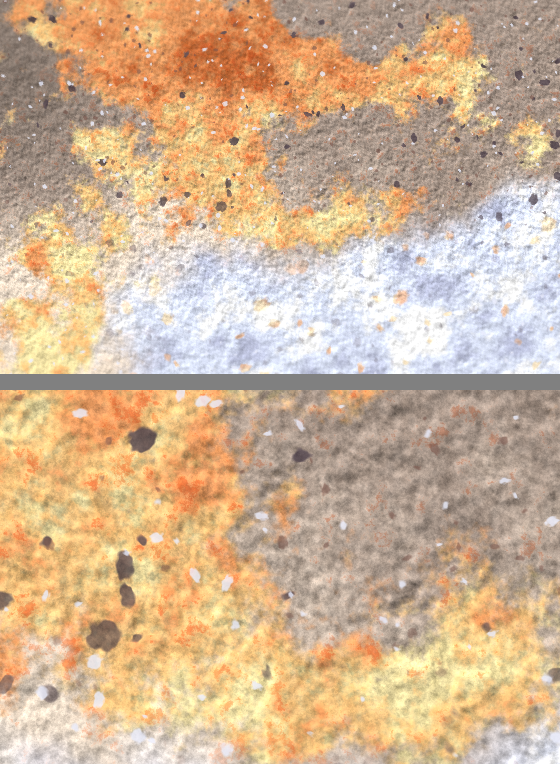
Top: the whole. Bottom: its middle third, enlarged.
A Shadertoy shader for this texture:

```glsl
float hash(vec2 p) {
    vec3 q = fract(p.xyx * 0.1031);
    q += dot(q, q.yzx + 33.33);
    return fract((q.x + q.y) * q.z);
}

float noise(vec2 p) {
    vec2 i = floor(p), f = fract(p);
    f = f * f * (3.0 - 2.0 * f);
    return mix(mix(hash(i), hash(i + vec2(1, 0)), f.x),
               mix(hash(i + vec2(0, 1)), hash(i + vec2(1, 1)), f.x), f.y);
}

// Fractal noise; a higher gain gives a rougher, sharper result
float fbm(vec2 p, float gain) {
    float sum = 0.0, total = 0.0, amp = 1.0;
    for (int i = 0; i < 6; i++) {
        sum += amp * noise(p);
        total += amp;
        amp *= gain;
        p = mat2(1.6, 1.2, -1.2, 1.6) * p + 17.3;
    }
    return sum / total;
}

float blob(vec2 p, vec2 centre, vec2 radius) {
    vec2 d = (p - centre) / radius;
    return exp(-dot(d, d));
}

// Scattered irregular fragments, at most one per cell
float chips(vec2 p, float cells, float share, float soft) {
    p *= cells;
    vec2 home = floor(p);
    float cover = 0.0;
    for (int y = -1; y <= 1; y++)
    for (int x = -1; x <= 1; x++) {
        vec2 id = home + vec2(x, y) + 40.0;
        float pick = hash(id + 7.7), turn = 6.283 * hash(id + 3.1);
        vec2 q = p + 40.0 - id - vec2(hash(id), hash(id + 51.0));
        q = mat2(cos(turn), -sin(turn), sin(turn), cos(turn)) * q;
        q.y *= 1.0 + 0.8 * hash(id + 9.4);
        float radius = mix(0.1, 0.34, pow(hash(id + 23.0), 2.0));
        float d = length(q) + 0.16 * (noise(q * 7.0 + id) - 0.5);
        cover = max(cover, step(pick, share) * smoothstep(radius + soft, radius - soft, d));
    }
    return cover;
}

void mainImage(out vec4 fragColor, in vec2 fragCoord) {
    vec2 p = fragCoord / iResolution.y;
    vec2 w = p + 0.09 * (vec2(fbm(p * 6.0, 0.5), fbm(p * 6.0 + 31.0, 0.5)) - 0.5);

    // Sharp band across the middle, soft corners
    float focus = smoothstep(0.6, 0.1, abs(p.y - 0.58 - 0.1 * (p.x - 0.75)));
    focus *= 1.0 - 0.6 * blob(p, vec2(0.0, 1.0), vec2(0.35, 0.3));
    float gain = mix(0.52, 0.72, focus);
    float broad = fbm(p * 5.0 + 4.0, 0.55);
    float mid = fbm(p * 13.0 + 60.0, gain);
    float fine = fbm(p * 48.0 + 11.0, gain);
    float relief = fine - fbm((p + vec2(-0.004, 0.006)) * 48.0 + 11.0, gain);

    // Bare stone: taupe above, cream below, cool pale wedge at lower right
    vec3 stone = mix(vec3(0.66, 0.59, 0.54), vec3(0.95, 0.88, 0.80),
        smoothstep(0.6, 0.22, p.y + 0.7 * (broad - 0.5) + 0.3 * (mid - 0.5)));
    stone *= 1.0 - 0.2 * blob(w, vec2(0.03, 0.8), vec2(0.22, 0.25));
    float cool = smoothstep(0.06, -0.06, w.y - 0.17 - 0.22 * w.x + 0.25 * (broad - 0.5))
               * smoothstep(0.22, 0.42, w.x + 0.3 * (mid - 0.5));
    float glare = mid + 0.18 * blob(p, vec2(0.85, 0.17), vec2(0.25, 0.16));
    vec3 pale = mix(vec3(0.72, 0.74, 0.84), vec3(0.87, 0.90, 0.98), smoothstep(0.28, 0.5, glare));
    pale = mix(pale, vec3(1.0), smoothstep(0.52, 0.72, glare));
    vec3 col = mix(stone, pale, cool);

    // Rust spread in large stains with ragged borders
    float core = blob(w, vec2(0.52, 0.85), vec2(0.36, 0.22));
    float stain = 1.1 * core
        + 0.7 * blob(w, vec2(0.25, 0.98), vec2(0.18, 0.1))
        + 0.6 * blob(w, vec2(0.55, 0.46), vec2(0.3, 0.2))
        + 0.6 * blob(w, vec2(0.1, 0.12), vec2(0.24, 0.3))
        + 0.5 * blob(w, vec2(1.02, 0.77), vec2(0.2, 0.09))
        + 0.6 * blob(w, vec2(1.28, 0.87), vec2(0.15, 0.1))
        + 0.55 * blob(w, vec2(1.42, 0.63), vec2(0.17, 0.1))
        + 0.5 * blob(w, vec2(0.96, 0.44), vec2(0.13, 0.1));
    float rust = smoothstep(0.32, 0.58, stain + 0.9 * (broad - 0.5) + 1.1 * (mid - 0.5) - 0.25 * cool);
    float tone = fbm(p * 10.0 + 90.0, gain) + 0.24 * core + 0.35 * (fine - 0.5)
               + 0.12 * (p.y - 0.5);
    vec3 rustCol = mix(vec3(1.0, 0.93, 0.67), vec3(0.98, 0.78, 0.50), smoothstep(0.36, 0.52, tone));
    rustCol = mix(rustCol, vec3(0.94, 0.62, 0.38), smoothstep(0.52, 0.68, tone));
    rustCol = mix(rustCol, vec3(0.76, 0.40, 0.20), smoothstep(0.72, 0.95, tone));
    col = mix(col, rustCol, rust * 0.94);

    // Soft ochre spots on the pale wedge
    float spots = chips(p + 0.01 * mid, 15.0, 0.35, 0.09) * cool;
    col = mix(col, mix(vec3(0.94, 0.70, 0.52), vec3(1.0, 0.90, 0.72), smoothstep(0.4, 0.6, mid)), spots * 0.75);

    // Grain, lit from above left
    col *= 1.0 + mix(0.45, 1.0, focus) * (0.75 * relief + 0.45 * (fine - 0.5));
    col += 0.1 * (noise(p * 150.0) - 0.5) * mix(0.5, 1.0, focus);
    col = mix(col, col * vec3(0.80, 0.58, 0.48), smoothstep(0.6, 0.74, fine) * focus * (1.0 - cool) * 0.7);

    // Dark chips and bright glints
    float soft = mix(0.14, 0.05, focus);
    float upper = smoothstep(0.2, 0.6, p.y);
    float dark = chips(p + 2.3, 24.0, 0.16, soft) * mix(0.25, 0.85, upper);
    col = mix(col, vec3(0.33, 0.28, 0.31) + 0.25 * (fine - 0.5), dark);
    float specks = chips(p + 5.1, 52.0, 0.12, soft * 1.6);
    col = mix(col, vec3(0.48, 0.34, 0.30), specks * 0.6 * upper);
    float glints = chips(p + 8.7, 46.0, 0.13, soft * 1.6);
    col = mix(col, vec3(0.93, 0.94, 1.0), glints * 0.8);

    fragColor = vec4(clamp(col, 0.0, 1.0), 1.0);
}
```
